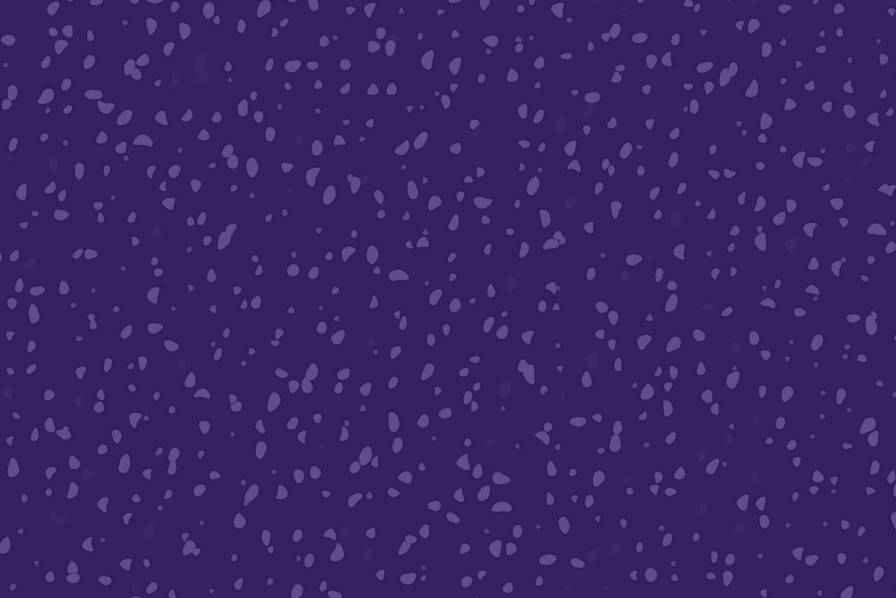
Give the GLSL for this pattern, as a Shadertoy shader.

```glsl
const vec3 GROUND = vec3(0.220, 0.130, 0.390);
const vec3 SPOT = vec3(0.385, 0.295, 0.555);
const vec3 RIM = vec3(0.160, 0.085, 0.300);

const float CELLS = 21.6;          // cells over the canvas height
const float JITTER = 0.86;         // scatter of a spot inside its cell
const float MIN_RADIUS = 0.075;    // half widths, in cells
const float MAX_RADIUS = 0.205;
const float MAX_STRETCH = 1.9;     // length over width
const float LEAN = 0.28;           // mean tilt to the right of upright
const float LEAN_SPREAD = 0.65;
const float CROSSWISE_SHARE = 0.16;
const float FAINT_SHARE = 0.07;
const float BEND = 0.8;
const float TAPER = 0.35;
const float RIM_WIDTH = 0.06;
const float RIM_STRENGTH = 0.35;

vec4 hash4(vec2 cell, float seed) {
    vec4 p = fract(vec4(cell.xyx, cell.y + seed) * vec4(0.1031, 0.1030, 0.0973, 0.1099) + seed * 0.137);
    p += dot(p, p.wzxy + 33.33);
    return fract((p.xxyz + p.yzzw) * p.zywx);
}

// Approximate signed distance to an upright ellipse
float ellipseDistance(vec2 p, vec2 radii) {
    float k = length(p / radii);
    float slope = length(p / (radii * radii));
    return k * (k - 1.0) / max(slope, 0.001);
}

// A bent, tapered pebble with a slightly uneven outline
float pebbleDistance(vec2 p, vec2 radii, float angle, vec4 form) {
    float c = cos(angle), s = sin(angle);
    p = vec2(c * p.x - s * p.y, s * p.x + c * p.y);
    float along = clamp(p.y / radii.y, -1.3, 1.3);
    float bend = BEND * (form.x - 0.5) * step(0.45, form.w) * 2.0;
    p.x += bend * radii.x * (along * along - 0.4);
    p.x /= 1.0 + TAPER * (2.0 * form.y - 1.0) * along;
    float turn = atan(p.y, p.x);
    float wobble = sin(2.0 * turn + 6.28 * form.z) + 0.7 * sin(3.0 * turn + 6.28 * form.w);
    return ellipseDistance(p, radii) - 0.07 * radii.x * wobble;
}

void mainImage(out vec4 fragColor, in vec2 fragCoord) {
    vec2 uv = fragCoord / iResolution.y * CELLS;
    float soft = 0.8 * CELLS / iResolution.y;
    vec2 home = floor(uv);
    float cover = 0.0;
    float rim = 0.0;

    // Nearby cells, one spot each
    for (int j = -1; j <= 1; j++) {
        for (int i = -1; i <= 1; i++) {
            vec2 cell = home + vec2(i, j);
            vec4 place = hash4(cell + 17.0, 1.0);
            vec4 form = hash4(cell + 17.0, 5.0);
            vec4 kind = hash4(cell + 17.0, 9.0);
            vec2 center = cell + 0.5 + JITTER * (place.xy - 0.5);

            // Small spots stay rounder than large ones
            float size = place.z;
            float stretch = mix(1.1, MAX_STRETCH, kind.x * smoothstep(0.0, 0.4, size));
            float radius = mix(MIN_RADIUS, MAX_RADIUS, size);
            vec2 radii = radius * vec2(1.0, stretch);

            float angle = LEAN + LEAN_SPREAD * (place.w + kind.y - 1.0);
            angle += 1.4 * step(kind.z, CROSSWISE_SHARE);

            float tone = kind.w < FAINT_SHARE ? 0.15 : mix(0.8, 1.0, smoothstep(0.0, 0.35, size));
            float d = pebbleDistance(uv - center, radii, angle, form);
            cover = max(cover, tone * (1.0 - smoothstep(-soft, soft, d)));
            rim = max(rim, tone * (1.0 - smoothstep(0.0, RIM_WIDTH + soft, abs(d - 0.5 * RIM_WIDTH))));
        }
    }

    vec3 color = mix(GROUND, RIM, RIM_STRENGTH * rim);
    color = mix(color, SPOT, cover);
    fragColor = vec4(color, 1.0);
}
```
